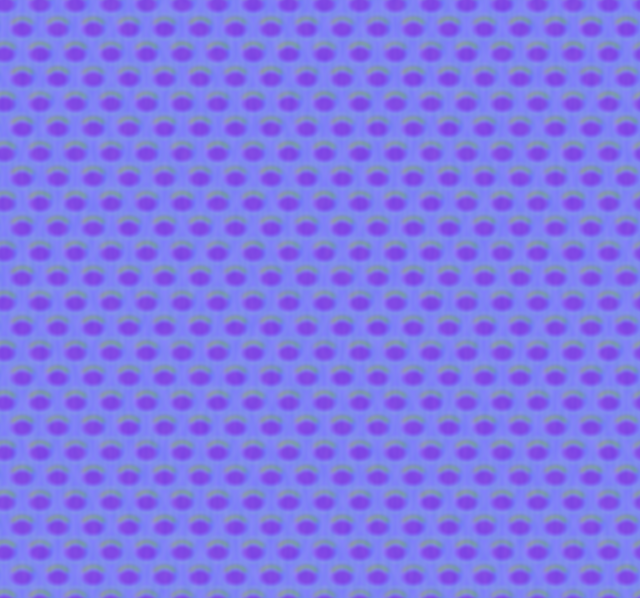
A WebGL 1 fragment shader for this texture map:

```glsl
precision highp float;

uniform vec2 u_resolution;

// Layout: whole repeats, with an even row count for the half-step stagger
const float COLUMNS = 18.0;
const float ROWS = 24.0;
const float ROW_PITCH = 0.70;               // row spacing in column widths
const vec2 FIRST_CENTRE = vec2(0.625, 0.927);

// Dimple shape, in column widths
const vec2 DIMPLE_RADII = vec2(0.39, 0.31);
const vec2 BOWL_RADII = vec2(0.40, 0.28);
const float BOWL_DROP = 0.075;
const float CREST_RADIUS = 0.76;
const float CREST_WIDTH = 0.25;
const float HALO_RADIUS = 1.16;
const float HALO_WIDTH = 0.20;

// Colours
const vec3 FLAT_COLOUR = vec3(0.50, 0.49, 0.98);
const vec3 HALO_COLOUR = vec3(0.50, 0.555, 0.93);
const vec3 BOWL_COLOUR = vec3(0.50, 0.285, 0.895);
const vec3 CREST_COLOUR = vec3(0.50, 0.595, 0.69);
const float SIDE_TILT = 0.085;

// Irregularity
const float CREST_VARIATION = 0.22;
const float TILT_VARIATION = 0.35;
const vec2 STREAK_CELLS = vec2(126.0, 36.0);
const float STREAK_STRENGTH = 0.035;
const vec2 MOTTLE_CELLS = vec2(36.0, 34.0);
const float MOTTLE_STRENGTH = 0.02;

float hash(vec2 p) {
  vec3 q = fract(vec3(p.xyx) * 0.1031);
  q += dot(q, q.yzx + 33.33);
  return fract((q.x + q.y) * q.z);
}

float cornerSlope(vec2 cell, vec2 corner, vec2 f, vec2 period) {
  float angle = 6.28318 * hash(mod(cell + corner, period));
  return dot(vec2(cos(angle), sin(angle)), f - corner);
}

// Gradient noise that wraps after the given number of cells
float wrappedNoise(vec2 p, vec2 period) {
  vec2 cell = floor(p);
  vec2 f = p - cell;
  vec2 w = f * f * f * (f * (f * 6.0 - 15.0) + 10.0);
  float bottom = mix(cornerSlope(cell, vec2(0.0, 0.0), f, period),
                     cornerSlope(cell, vec2(1.0, 0.0), f, period), w.x);
  float top = mix(cornerSlope(cell, vec2(0.0, 1.0), f, period),
                  cornerSlope(cell, vec2(1.0, 1.0), f, period), w.x);
  return mix(bottom, top, w.y);
}

float bell(float x, float width) {
  float t = x / width;
  return exp(-t * t);
}

// Returns bowl, crest, halo and sideways tilt of one dimple
vec4 dimple(vec2 d, vec2 id) {
  vec2 q = d / DIMPLE_RADII;
  float r = length(q);
  float upward = q.y / max(r, 0.001);
  float crestGain = 1.0 + CREST_VARIATION * (hash(id) - 0.5);
  float tiltGain = 1.0 + TILT_VARIATION * (hash(id + 57.0) - 0.5);

  float bowlDistance = length((d + vec2(0.0, BOWL_DROP)) / BOWL_RADII);
  float bowl = 1.0 - smoothstep(0.38, 1.0, bowlDistance);
  float rim = bell(r - CREST_RADIUS, CREST_WIDTH);
  float crest = rim * smoothstep(-0.05, 0.75, upward) * crestGain;
  float halo = bell(r - HALO_RADIUS, HALO_WIDTH) * (0.3 + 0.7 * upward * upward);
  float tilt = -q.x * rim * (0.65 + 0.35 * upward) * tiltGain;
  return vec4(bowl, crest, halo, tilt);
}

void main() {
  vec2 uv = gl_FragCoord.xy / u_resolution;
  vec2 grid = uv * vec2(COLUMNS, ROWS);

  // Sum the nearest dimple of the three closest rows
  float nearestRow = floor(grid.y - FIRST_CENTRE.y + 0.5);
  vec4 relief = vec4(0.0);
  for (int k = -1; k <= 1; k++) {
    float row = nearestRow + float(k);
    float shift = FIRST_CENTRE.x - 0.5 * mod(row, 2.0);
    float column = floor(grid.x - shift + 0.5);
    vec2 offset = grid - vec2(column + shift, row + FIRST_CENTRE.y);
    vec2 id = mod(vec2(column, row), vec2(COLUMNS, ROWS));
    relief += dimple(offset * vec2(1.0, ROW_PITCH), id);
  }

  // Layer the surface colours
  vec3 colour = mix(FLAT_COLOUR, HALO_COLOUR, clamp(relief.z, 0.0, 1.0));
  colour = mix(colour, BOWL_COLOUR, clamp(relief.x, 0.0, 1.0));
  colour = mix(colour, CREST_COLOUR, clamp(relief.y, 0.0, 1.0));
  colour.r += SIDE_TILT * relief.w;

  // Faint upright streaks and soft mottling
  float streak = wrappedNoise(uv * STREAK_CELLS, STREAK_CELLS);
  float mottle = wrappedNoise(uv * MOTTLE_CELLS, MOTTLE_CELLS);
  colour += STREAK_STRENGTH * streak * vec3(1.0, 0.6, 0.3);
  colour += MOTTLE_STRENGTH * mottle * vec3(0.4, 1.0, -0.6);

  gl_FragColor = vec4(clamp(colour, 0.0, 1.0), 1.0);
}
```
